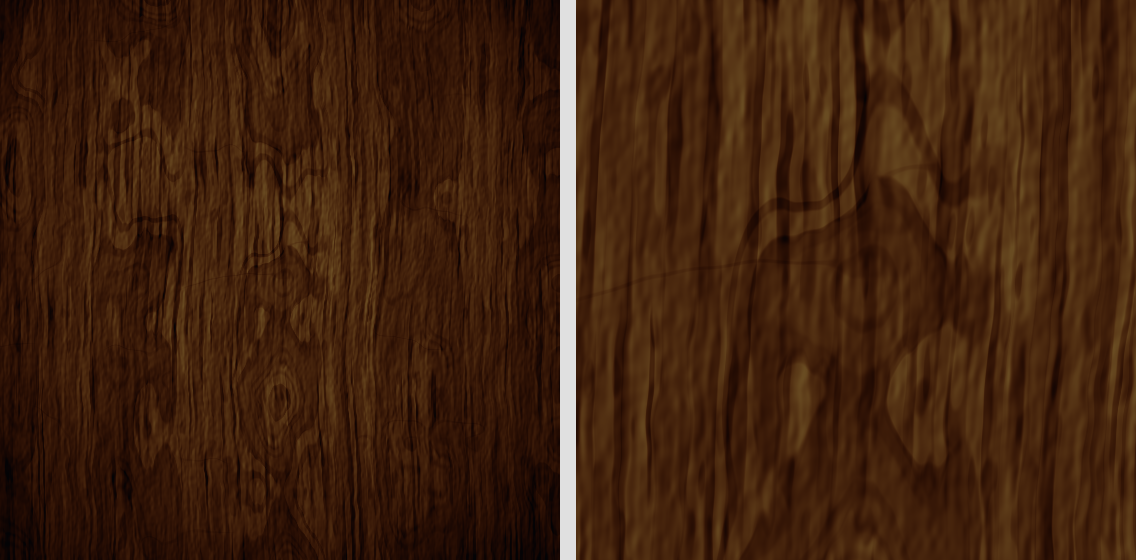
Left, the full canvas; right, a detail of the centre.
Write a WebGL 2 fragment shader that draws this texture.

```glsl
#version 300 es
precision highp float;
// Dark varnished wood: columns of arched growth rings, straight grain between them.
// A growth field is contoured into broad bands and thin rings, then covered with
// stretched noise for fibres and pores, and darkened towards the corners.

#define COLUMNS 4.0        // arched columns across the canvas
#define BANDS 1.5          // broad dark bands per unit of growth
#define RINGS 24.0         // thin ring lines per unit of growth
#define FIBRES 215.0       // fine vertical fibres across the canvas
#define ARCH_DEPTH 0.95    // height variation along a column
#define BAND_DARK 0.25     // strength of the broad bands
#define LINE_DARK 0.56     // strength of the dark fibre lines
#define RING_DARK 0.30     // strength of the dark ring lines
#define RELIEF 0.58        // strength of the embossing
#define BRIGHTNESS 0.98    // tone at the brightest spot
#define VIGNETTE 1.75      // fall-off towards the corners

uniform vec2 u_resolution;
out vec4 fragColor;

float hash(vec2 p) {
    vec3 q = fract(vec3(p.xyx) * 0.1031);
    q += dot(q, q.yzx + 33.33);
    return fract((q.x + q.y) * q.z);
}

float noise(vec2 p) {
    vec2 cell = floor(p), f = fract(p);
    f = f * f * (3.0 - 2.0 * f);
    float low = mix(hash(cell), hash(cell + vec2(1, 0)), f.x);
    float high = mix(hash(cell + vec2(0, 1)), hash(cell + vec2(1, 1)), f.x);
    return mix(low, high, f.y);
}

// Gentle sideways wander of the grain
vec2 wander(vec2 p) {
    float slow = noise(p * vec2(4.0, 3.0) + 11.0) - 0.5;
    float quick = noise(p * vec2(16.0, 12.0) + 37.0) - 0.5;
    float tiny = noise(p * vec2(50.0, 48.0) + 71.0) - 0.5;
    return vec2(p.x + 0.022 * slow + 0.006 * quick + 0.0025 * tiny, p.y);
}

// Growth field: x is the height to contour, y the distance from the column axis
vec2 growth(vec2 p) {
    float column = floor(p.x * COLUMNS + 0.5);
    float away = 2.0 * abs(p.x * COLUMNS - column);
    float inner = (1.0 - away * away) * (1.0 - away * away);
    float pace = mix(3.0, 6.5, hash(vec2(column + 5.0, 3.0)));
    float arch = noise(vec2(column * 7.0 + 20.0, p.y * pace + column * 3.7 + 9.0));
    float island = noise(p * vec2(19.0, 14.0) + 50.0) - 0.5;
    float drift = noise(p * vec2(22.0, 2.0) + 90.0) - 0.5;
    float height = 1.6 * away * away + inner * (ARCH_DEPTH * arch + 0.42 * island);
    return vec2(height + 0.30 * drift, away);
}

// Surface height of the short pores
float pores(vec2 p) {
    return 0.55 * noise(p * vec2(170.0, 42.0)) + 0.45 * noise(p * vec2(260.0, 120.0));
}

// Thin, faint creases crossing the grain
float creases(vec2 p) {
    float path = noise(p * vec2(5.0, 9.0) + 140.0) + 0.18 * noise(p * 34.0);
    float thin = 1.0 - smoothstep(0.004, 0.016, abs(path - 0.62));
    return thin * smoothstep(0.52, 0.75, noise(p * 8.0 + 63.0));
}

// Tone 0 to 1 runs from red-black through brown to olive tan
vec3 woodColor(float tone) {
    float t = clamp(tone, -0.36, 1.25);
    return vec3(0.10 + 0.25 * t, 0.03 + 0.09 * t + 0.10 * t * t, 0.01 + 0.08 * t * t);
}

void main() {
    vec2 uv = gl_FragCoord.xy / u_resolution;
    vec2 p = wander(uv);
    vec2 field = growth(p);

    // Broad bands with fibrous edges and a dark rim
    float ragged = noise(p * vec2(150.0, 22.0)) - 0.5;
    float wave = abs(fract((field.x + 0.07 * ragged) * BANDS + 0.15) - 0.5) * 2.0;
    float band = smoothstep(0.56, 0.62, wave) * mix(1.0, 0.55, field.y);
    float rim = smoothstep(0.52, 0.57, wave) * (1.0 - smoothstep(0.58, 0.63, wave));

    // Thin dark rings following the contours, fading where they crowd together
    float ringNoise = noise(vec2(field.x * RINGS + 0.5 * ragged, 4.0));
    float ring = smoothstep(0.55, 0.82, ringNoise) * (1.0 - smoothstep(0.45, 0.90, field.y));

    // Straight fibres, long dark lines, short dashes and soft wide streaks
    float fibre = noise(p * vec2(FIBRES * 1.35, 20.0) + 17.0) - 0.5;
    float line = smoothstep(0.58, 0.80, noise(p * vec2(FIBRES, 7.0) + 29.0));
    line *= 0.40 + 0.85 * noise(p * vec2(34.0, 6.0) + 83.0);
    float dash = smoothstep(0.62, 0.82, noise(p * vec2(FIBRES * 0.9, 34.0) + 57.0));
    float streak = noise(p * vec2(42.0, 2.5) + 41.0) - 0.5;

    // Embossing lit from the upper left
    float relief = pores(p) - pores(p + vec2(0.0024, -0.0024));
    float stain = noise(uv * vec2(7.0, 5.0) + 120.0) - 0.5;

    // Bands are smoother than the lighter wood around them
    float grain = 0.38 * fibre - LINE_DARK * line - 0.24 * dash + 0.24 * streak;
    grain -= RING_DARK * ring;
    float detail = grain * (1.0 - 0.50 * band) - BAND_DARK * band - 0.12 * rim;
    detail += RELIEF * relief + 0.12 * stain - 0.12 * creases(uv);

    // Light pool above the middle
    vec2 fromLight = uv - vec2(0.49, 0.56);
    float light = BRIGHTNESS - VIGNETTE * dot(fromLight, fromLight);
    float contrast = 0.50 + 0.48 * clamp(light, 0.0, 1.0);
    fragColor = vec4(woodColor(light + contrast * detail), 1.0);
}
```
